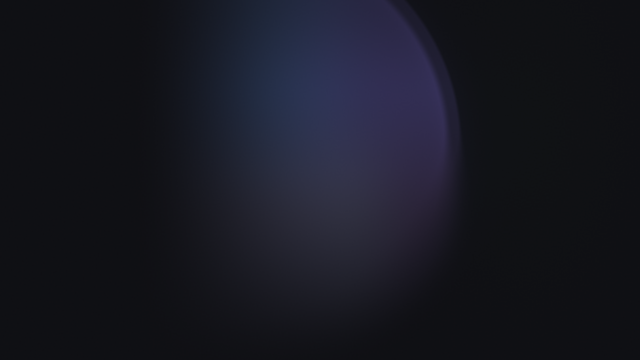
Give the GLSL for this background, as a WebGL 2 fragment shader.

```glsl
#version 300 es
precision highp float;
// A dim, blue-violet orb on a near-black ground. Two nearly concentric discs
// form a crisp rim at the upper right; soft ramps fade the orb to the left
// and below. Lengths are in canvas heights, with the origin at lower left.

uniform vec2 u_resolution;
out vec4 fragColor;

const vec2  ORB_CENTER   = vec2(0.667, 0.593);
const float OUTER_RADIUS = 0.613;
const float INNER_RADIUS = 0.578;
const float SHARP_EDGE   = 0.006;
const float BLURRED_EDGE = 0.110;
const float RIM_STRENGTH = 0.52;
const float HALO_WIDTH   = 0.045;
const float GRAIN        = 0.004;

const vec3 GROUND     = vec3(0.060, 0.062, 0.078);
const vec3 GREEN_HAZE = vec3(0.002, 0.008, 0.002);
const vec3 BLUE       = vec3(0.175, 0.235, 0.365);
const vec3 VIOLET     = vec3(0.195, 0.180, 0.325);
const vec3 SLATE      = vec3(0.205, 0.205, 0.275);
const vec3 MAUVE      = vec3(0.175, 0.145, 0.230);
const vec3 HALO       = vec3(0.012, 0.012, 0.030);
const vec3 SHEEN      = vec3(0.014, 0.010, 0.022);

vec2 gradientAt(vec2 cell) {
    vec2 h = vec2(dot(cell, vec2(127.1, 311.7)), dot(cell, vec2(269.5, 183.3)));
    return 2.0 * fract(sin(h) * 43758.5) - 1.0;
}

float gradientNoise(vec2 p) {
    vec2 i = floor(p), f = fract(p);
    vec2 w = f * f * f * (f * (f * 6.0 - 15.0) + 10.0);
    vec2 e = vec2(1.0, 0.0);
    float low  = mix(dot(gradientAt(i), f),
                     dot(gradientAt(i + e.xy), f - e.xy), w.x);
    float high = mix(dot(gradientAt(i + e.yx), f - e.yx),
                     dot(gradientAt(i + e.xx), f - e.xx), w.x);
    return mix(low, high, w.y);
}

float softBlob(vec2 p, vec2 center, vec2 size) {
    vec2 d = (p - center) / size;
    return exp(-dot(d, d));
}

// Coverage of a disc from its signed distance.
float discMask(float dist, float softness) {
    return 1.0 - smoothstep(-softness, softness, dist);
}

// Blue at upper left, violet at right, slate then mauve lower down.
vec3 orbTint(vec2 p) {
    vec3 tint = mix(BLUE, VIOLET, smoothstep(0.68, 1.12, p.x));
    float lower = 1.0 - smoothstep(0.36, 0.78, p.y);
    vec3 lowTint = mix(SLATE, MAUVE, smoothstep(0.95, 1.20, p.x));
    return mix(tint, lowTint, lower);
}

// Broad light on the orb: fades to the left, to the bottom and at the top.
float orbLight(vec2 p) {
    float side   = smoothstep(0.36, 0.96, p.x);
    float bottom = smoothstep(-0.08, 0.55, p.y);
    float top    = 1.0 - 0.32 * smoothstep(0.72, 1.06, p.y);
    return side * bottom * top;
}

void main() {
    vec2 p = gl_FragCoord.xy / u_resolution.y;
    float dist = length(p - ORB_CENTER);
    float outerDist = dist - OUTER_RADIUS;
    float innerDist = dist - INNER_RADIUS;

    // Both edges blur toward the bottom.
    float crisp = smoothstep(0.22, 0.66, p.y);
    float outerSoft = mix(BLURRED_EDGE, SHARP_EDGE, crisp);
    float outerMask = discMask(outerDist, outerSoft);
    float innerMask = discMask(innerDist, outerSoft + 0.006);
    float coverage = mix(RIM_STRENGTH * outerMask, 1.0, innerMask);

    // Ground with a faint green haze at the right.
    vec3 color = GROUND;
    color += GREEN_HAZE * softBlob(p, vec2(1.46, 0.64), vec2(0.24, 0.40));

    // Orb body and rim.
    float light = orbLight(p);
    color = mix(color, orbTint(p), light * coverage);

    // Thin sheen inside the inner edge and a halo outside the outer one.
    float sheen = exp(-abs(innerDist + 0.012) / 0.018) * innerMask;
    color += SHEEN * sheen * light * crisp;
    float halo = exp(-max(outerDist, 0.0) / HALO_WIDTH) * (1.0 - outerMask);
    color += HALO * halo * light;

    // Faint grain hides banding.
    color += GRAIN * gradientNoise(p * 170.0);
    fragColor = vec4(color, 1.0);
}
```
